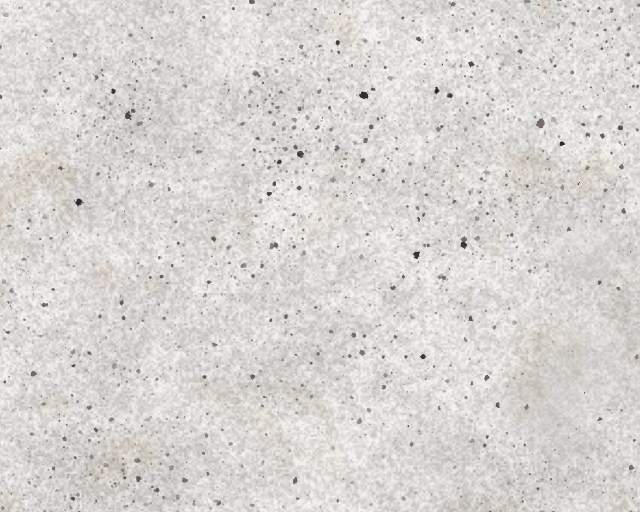
This texture is drawn by a Shadertoy shader. Its source:

```glsl
// Pale weathered concrete: a fine, lightly mottled grey grain with smoother
// trowelled patches, peppered by clustered dark pits in three size layers.
// Grain is value noise; pits are jittered cells with ragged round outlines.

float hash(vec2 p) {
    vec3 q = fract(p.xyx * vec3(0.1031, 0.1030, 0.0973));
    q += dot(q, q.yzx + 33.33);
    return fract((q.x + q.y) * q.z);
}

float noise(vec2 p) {
    vec2 i = floor(p), f = fract(p);
    f = f * f * (3.0 - 2.0 * f);
    return mix(mix(hash(i), hash(i + vec2(1, 0)), f.x),
               mix(hash(i + vec2(0, 1)), hash(i + vec2(1, 1)), f.x), f.y);
}

float fbm(vec2 p) {
    float sum = 0.0, amp = 0.53;
    for (int i = 0; i < 4; i++) {
        sum += amp * noise(p);
        p = mat2(1.6, 1.2, -1.2, 1.6) * p + 17.3;
        amp *= 0.5;
    }
    return sum;
}

// Darkest pit of one layer at p: x = opacity, y = random tint of that pit.
vec2 pits(vec2 p, float cells, float chance, vec2 radii, vec2 depths, float seed) {
    float blur = max(0.0014, 0.7 / iResolution.y);
    float ragged = noise(p * 270.0 + seed) - 0.5;
    vec2 home = floor(p * cells), best = vec2(0);
    for (int y = -1; y <= 1; y++)
    for (int x = -1; x <= 1; x++) {
        vec2 id = home + vec2(x, y) + seed;
        if (hash(id + 3.7) > chance) continue;
        vec2 centre = (id - seed + vec2(hash(id + 11.1), hash(id + 27.9))) / cells;
        float size = hash(id + 41.3);
        float radius = mix(radii.x, radii.y, size * size);
        vec2 d = p - centre;
        d.x *= mix(0.75, 1.3, hash(id + 53.7));
        float edge = length(d) + ragged * radius * 0.9;
        float cover = 1.0 - smoothstep(radius - blur, radius + blur, edge);
        cover *= mix(depths.x, depths.y, hash(id + 67.1));
        if (cover > best.x) best = vec2(cover, hash(id + 83.9));
    }
    return best;
}

void mainImage(out vec4 fragColor, in vec2 fragCoord) {
    vec2 p = fragCoord / iResolution.y;

    // Broad fields: trowelled patches, cloudy tone and pit clusters
    float smoothPatch = smoothstep(0.5, 0.68, fbm(p * vec2(2.6, 3.4) + 5.2))
                      * smoothstep(0.45, 0.8, p.x);
    float cloud = fbm(p * vec2(3.4, 2.6) + 31.0) - 0.5;
    float mottle = fbm(p * vec2(13.0, 17.0) + 61.0) - 0.5;
    float cluster = smoothstep(0.3, 0.72, fbm(p * vec2(5.0, 4.0) + 90.0));
    float density = mix(0.35, 1.65, cluster) * mix(1.15, 0.8, smoothstep(0.45, 0.85, p.x));
    density *= 1.0 - 0.55 * smoothPatch;

    // Fine mineral grain
    float fine = noise(p * 235.0) - 0.5;
    float coarse = noise(mat2(0.8, 0.6, -0.6, 0.8) * p * 115.0 + 7.0) - 0.5;
    float grain = (0.14 * fine + 0.10 * coarse) * (1.0 - 0.4 * smoothPatch);
    float tone = 0.858 + grain + 0.13 * cloud + 0.11 * mottle - 0.012 * smoothPatch;
    vec3 color = min(tone, 0.95) * vec3(1.004, 0.998, 0.990);

    // Faint warm stains
    float stain = smoothstep(0.58, 0.8, fbm(p * 9.0 + 140.0));
    color *= mix(vec3(1), vec3(0.97, 0.945, 0.915), stain);

    // Dust-sized specks, common pits, then rare deep holes in the clusters
    vec2 speck = pits(p, 100.0, 0.26 * density, vec2(0.0013, 0.0028), vec2(0.12, 0.42), 200.0);
    vec2 pit = pits(p, 50.0, 0.27 * density, vec2(0.0016, 0.0048), vec2(0.3, 0.78), 400.0);
    float holeChance = 0.01 + 0.11 * smoothstep(0.55, 1.0, cluster);
    vec2 hole = pits(p, 24.0, holeChance, vec2(0.004, 0.0085), vec2(0.7, 0.95), 600.0);

    vec3 greyPit = vec3(0.21, 0.21, 0.215), brownPit = vec3(0.31, 0.25, 0.24);
    color = mix(color, vec3(0.36, 0.35, 0.34), speck.x);
    color = mix(color, mix(greyPit, brownPit, smoothstep(0.4, 0.9, pit.y)), pit.x);
    color = mix(color, mix(vec3(0.12, 0.12, 0.13), brownPit, step(0.75, hole.y)), hole.x);

    fragColor = vec4(color, 1.0);
}
```
